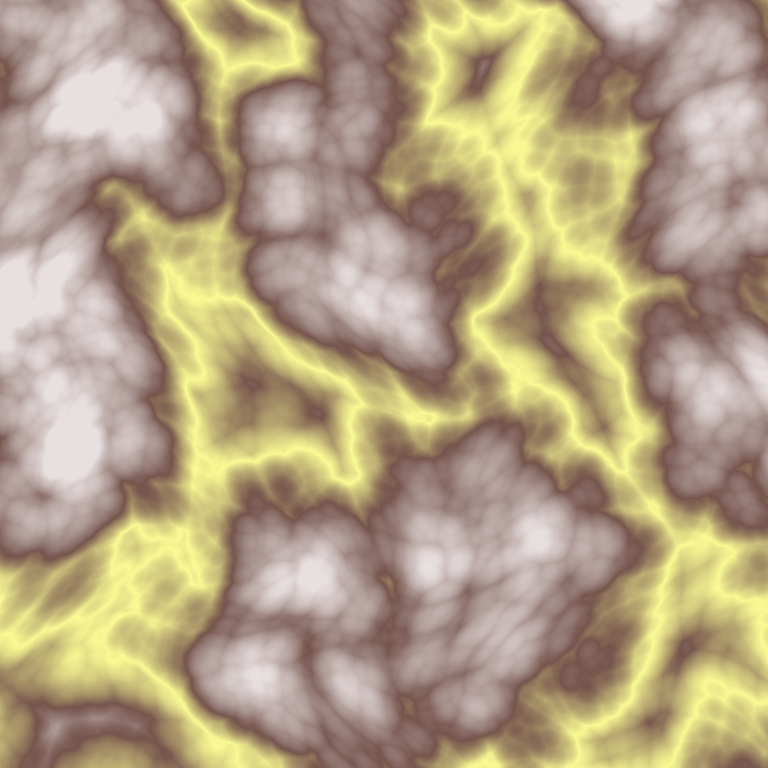
Give the GLSL for this texture, as a Shadertoy shader.

```glsl
// Lumpy mineral crust: pale mauve domes, brown rims, yellow slopes and thin pale crevices.

vec2 hash22(vec2 cell) {
    vec3 q = fract(cell.xyx * vec3(0.1031, 0.1030, 0.0973));
    q += dot(q, q.yzx + 33.33);
    return fract((q.xx + q.yz) * q.zy);
}

// Squared distance to the nearest scattered point: round bowls with sharp creases.
float cellular(vec2 p) {
    vec2 cell = floor(p);
    float nearest = 4.0;
    for (int y = -1; y <= 1; y++) {
        for (int x = -1; x <= 1; x++) {
            vec2 neighbour = cell + vec2(x, y);
            vec2 offset = neighbour + 0.05 + 0.9 * hash22(neighbour) - p;
            nearest = min(nearest, dot(offset, offset));
        }
    }
    return nearest;
}

// Layered sines bend the straight cell borders.
vec2 bend(vec2 p) {
    p += 0.030 * sin(p.yx * vec2(11.0, 9.0) + vec2(0.7, 2.9));
    p += 0.012 * sin(p.yx * vec2(27.0, 23.0) + vec2(4.1, 1.3));
    return p;
}

// Depth below the dome tops: tilted long domes, then finer and finer lumps.
float crustDepth(vec2 p) {
    vec2 bent = bend(p);
    float depth = cellular(vec2(3.1 * (bent.x + 0.35 * bent.y), 2.3 * bent.y) + 17.0);
    float scale = 5.4;
    float weight = 0.35;
    for (int octave = 0; octave < 4; octave++) {
        depth += weight * cellular(bent * scale + 31.7 * float(octave + 1));
        scale *= 2.0;
        weight *= octave == 0 ? 0.6 : 0.42;
    }
    return depth;
}

// Yellow at the middle depth, brown on both sides, pale at both extremes.
vec3 crustColour(float depth) {
    vec3 yellow = vec3(0.98, 0.98, 0.58);
    vec3 brown = vec3(0.46, 0.33, 0.30);
    vec3 pale = vec3(0.91, 0.88, 0.88);
    float fromYellow = depth - 0.51;
    float band = abs(fromYellow) / (fromYellow < 0.0 ? 0.19 : 0.29);
    vec3 colour = mix(yellow, brown, clamp(band, 0.0, 1.0));
    return mix(colour, pale, clamp((band - 1.0) / 1.15, 0.0, 1.0));
}

void mainImage(out vec4 fragColor, in vec2 fragCoord) {
    // Four samples per pixel smooth the creases.
    vec3 colour = vec3(0.0);
    for (int i = 0; i < 4; i++) {
        vec2 jitter = vec2(i % 2, i / 2) * 0.5 - 0.25;
        colour += crustColour(crustDepth((fragCoord + jitter) / iResolution.y));
    }
    fragColor = vec4(colour / 4.0, 1.0);
}
```
